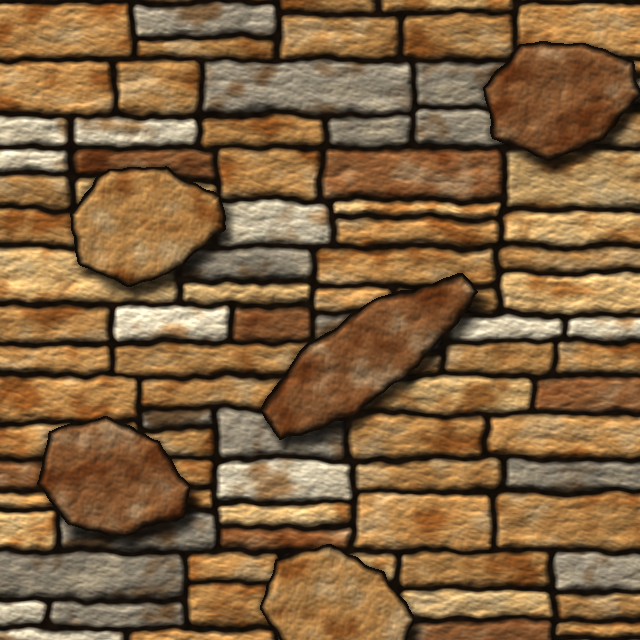
Reproduce this texture procedurally as a WebGL 1 fragment shader.

```glsl
precision highp float;
// Dry-stacked ledgestone wall: a random binary subdivision lays flat courses,
// and a few larger slanted boulders sit over them. Gradient noise warps the
// joints and carves the faces, which are lit from the upper left.
uniform vec2 u_resolution;
const vec2 LIGHT = vec2(-0.5, 0.86);

float hash(vec2 p) {
  p = fract(p * vec2(123.34, 456.21));
  p += dot(p, p + 45.32);
  return fract(p.x * p.y);
}

vec2 gradient(vec2 cell) {
  return sin(6.2832 * hash(cell) + vec2(1.5708, 0.0));
}

float noise(vec2 p) {
  vec2 i = floor(p), f = fract(p), e = vec2(1.0, 0.0);
  vec2 u = f * f * f * (f * (f * 6.0 - 15.0) + 10.0);
  float low = mix(dot(gradient(i), f), dot(gradient(i + e), f - e), u.x);
  float high = mix(dot(gradient(i + e.yx), f - e.yx), dot(gradient(i + 1.0), f - 1.0), u.x);
  return mix(low, high, u.y);
}

// Chipped rock face: ridged and smooth octaves together
float relief(vec2 p) {
  float sum = 0.0, amp = 1.0;
  for (int i = 0; i < 4; i++) {
    float n = noise(p);
    sum += amp * (n - 0.6 * abs(n));
    p = mat2(0.96, 0.28, -0.28, 0.96) * p * 2.03 + 7.3;
    amp *= 0.62;
  }
  return sum;
}

float roundBox(vec2 q, vec2 extent) {
  float r = min(0.009, 0.5 * extent.y);
  vec2 a = abs(q) - extent + r;
  return length(max(a, 0.0)) + min(max(a.x, a.y), 0.0) - r;
}

// Box with clipped corners, tapering toward one end
float boulder(vec2 q, vec2 extent, float angle) {
  float c = cos(angle), s = sin(angle);
  q = vec2(c * q.x + s * q.y, c * q.y - s * q.x);
  extent.y *= 1.0 - 0.25 * q.x / extent.x;
  q = abs(q);
  float corner = (q.x / extent.x + q.y / extent.y - 1.38) * extent.y * 0.8;
  return max(max(q.x - extent.x, q.y - extent.y), corner);
}

vec3 stoneColor(float pick) {
  vec3 c = mix(vec3(0.67, 0.49, 0.28), vec3(0.77, 0.62, 0.40), step(0.30, pick));
  c = mix(c, vec3(0.51, 0.33, 0.19), step(0.57, pick));
  c = mix(c, vec3(0.54, 0.50, 0.43), step(0.77, pick));
  return mix(c, vec3(0.80, 0.75, 0.64), step(0.87, pick));
}

void main() {
  vec2 uv = gl_FragCoord.xy / u_resolution;
  vec2 p = uv + 0.009 * vec2(noise(uv * 11.0), noise(uv * 13.0 + 40.0))
              + 0.005 * vec2(noise(uv * 37.0 + 9.0), noise(uv * 41.0 + 70.0));

  // Cut the wall into courses and stones
  vec2 lo = vec2(-0.05), hi = vec2(1.05);
  float id = 1.0;
  for (int i = 0; i < 10; i++) {
    vec2 size = hi - lo;
    float h = hash(vec2(id, 3.7));
    bool upright = size.x > 0.24 + 0.14 * h && size.x > 4.0 * size.y;
    if (!upright && size.y < 0.06 + 0.055 * h) break;
    vec2 axis = upright ? vec2(1.0, 0.0) : vec2(0.0, 1.0);
    float cut = dot(axis, mix(lo, hi, mix(0.35, 0.65, hash(vec2(id, 8.1)))));
    float side = step(cut, dot(axis, p));
    lo = mix(lo, vec2(cut), axis * side);
    hi = mix(hi, vec2(cut), axis * (1.0 - side));
    id = id * 2.0 + side;
  }
  vec2 q = p - 0.5 * (lo + hi), extent = 0.5 * (hi - lo) - 0.0035;
  q.y += 0.03 * (hash(vec2(id, 5.3)) - 0.5) * q.x;
  float d = roundBox(q, extent), dLit = roundBox(q + LIGHT * 0.006, extent);
  float pick = hash(vec2(id, 1.9)), shade = 1.0;
  vec2 grain = vec2(13.0, 27.0);

  // Lay boulders on top, with drop shadows
  for (int i = 0; i < 5; i++) {
    float n = float(i);
    vec2 b = p - fract(vec2(0.58, 0.45) + n * vec2(0.65, 0.2));
    vec2 shape = i == 0 ? vec2(0.19, 0.058) : vec2(0.115, 0.082);
    float angle = i == 0 ? 0.62 : 0.7 * (hash(vec2(n, 6.2)) - 0.5);
    float rock = boulder(b, shape, angle);
    float shadow = boulder(b + LIGHT * 0.02, shape, angle);
    shade *= mix(0.22, 1.0, smoothstep(-0.008, 0.016, min(shadow, rock)));
    if (rock < 0.004) {
      d = rock;
      dLit = boulder(b + LIGHT * 0.006, shape, angle);
      id = 2100.0 + n;
      pick = mod(n, 2.0) < 0.5 ? 0.65 : 0.1;
      grain = vec2(17.0, 19.0);
      shade = 1.0;
    }
  }

  // Mineral stains and fine grain
  vec2 face = uv + vec2(hash(vec2(id, 2.2)), hash(vec2(id, 4.4))) * 9.0;
  vec3 color = stoneColor(pick) * mix(0.88, 1.12, hash(vec2(id, 7.7)));
  float stain = noise(face * vec2(9.0, 17.0)) + 0.5 * noise(face * 34.0);
  color = mix(color, color * vec3(0.76, 0.62, 0.48), smoothstep(0.0, 0.5, stain));
  color = mix(color, vec3(0.73, 0.66, 0.53), 0.45 * smoothstep(0.05, 0.5, -stain));
  // Directional light on chips and bevels, then dark recessed joints
  float slope = relief(face * grain) - relief((face + LIGHT * 0.005) * grain);
  float rim = smoothstep(0.016, 0.002, -d) * (dLit - d) / 0.006;
  color *= clamp(1.0 + 0.62 * slope + 0.32 * rim, 0.25, 1.5);
  color *= mix(0.45, 1.0, smoothstep(0.0, 0.008, -d)) * shade;
  vec3 joint = vec3(0.075, 0.05, 0.03) * (1.0 + 0.6 * noise(uv * 70.0));
  float soft = 1.2 / u_resolution.y;
  gl_FragColor = vec4(mix(color, joint, smoothstep(-soft, soft, d)), 1.0);
}
```
